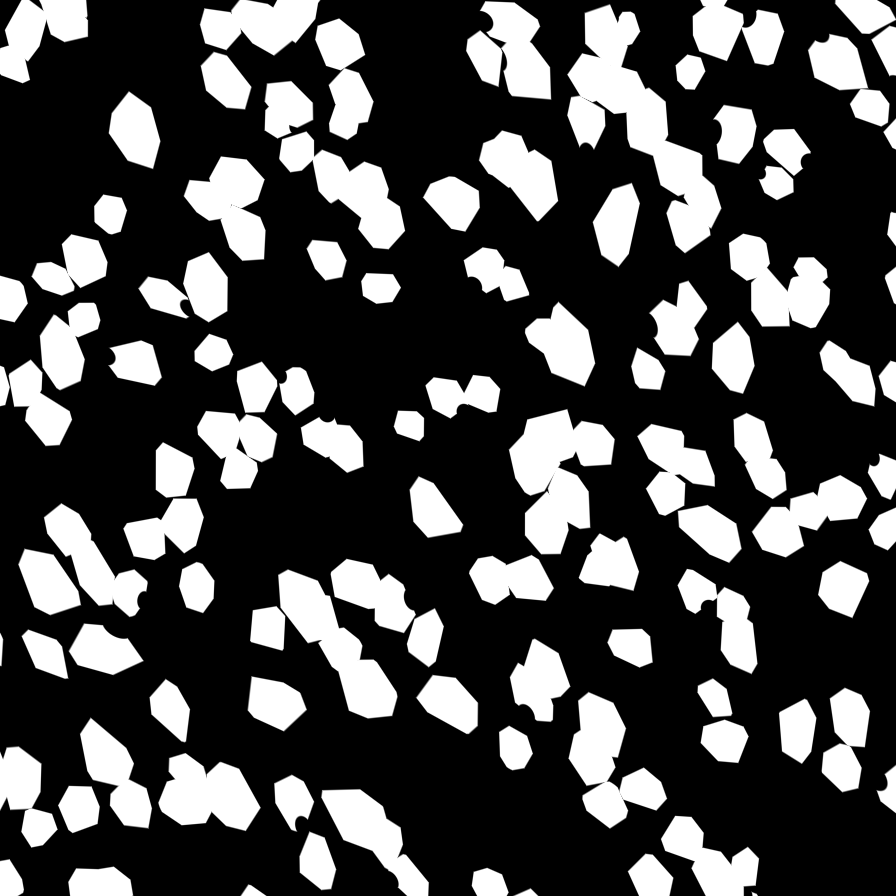
Write a three.js fragment shader that draws this pattern.

```glsl
// Scattered white angular grains on black, leaning from upper left to lower right.
// Each cell of a jittered grid may hold one grain: a stretched, irregular polygon
// made of half planes. Layered sines thin the grid out into clumps and gaps.
varying vec2 vUv;

const float TAU = 6.2831853;
const float CELLS = 16.0;        // grid cells across the canvas
const float EDGE = 0.0008;       // half width of the soft edge
const vec3 GROUND = vec3(0.0);
const vec3 GRAIN = vec3(1.0);

// Two random values from a cell and a salt
vec2 hash2(vec2 cell, float salt) {
  vec3 p = fract(vec3(cell.xyx + salt * 7.31) * vec3(0.1031, 0.1030, 0.0973));
  p += dot(p, p.yzx + 33.33);
  return fract((p.xx + p.yz) * p.zy);
}

// Chance that a place holds a grain
float density(vec2 p, float mean, float swing) {
  float waves = sin(p.x * 17.0 + 3.0 * sin(p.y * 9.0))
              + sin(p.y * 21.0 - p.x * 8.0 + 2.0 * sin(p.x * 13.0));
  return mean + swing * waves;
}

// Irregular convex polygon of about unit radius, corners trimmed by a circle
float polygon(vec2 q, vec2 cell) {
  float d = length(q) - 1.18;
  for (int k = 0; k < 7; k++) {
    vec2 r = hash2(cell, 10.0 + float(k));
    float a = TAU * (float(k) + 0.6 * (r.x - 0.5)) / 7.0;
    d = max(d, dot(q, vec2(cos(a), sin(a))) - mix(0.72, 1.1, r.y));
  }
  return d;
}

// Round notch cut into the rim of some grains
float notch(float d, vec2 q, vec2 cell, float share) {
  vec2 r = hash2(cell, 4.0);
  float a = TAU * r.x;
  float bite = 0.42 - length(q - 1.05 * vec2(cos(a), sin(a)));
  return r.y < share ? max(d, bite) : d;
}

// Signed distance to the grain of one cell, in canvas units
float grain(vec2 p, vec2 cell) {
  vec2 center = (cell + hash2(cell, 1.0)) / CELLS;
  vec2 shape = hash2(cell, 2.0);
  vec2 turn = hash2(cell, 3.0);
  float halfWidth = mix(0.017, 0.028, shape.x);
  float stretch = mix(1.1, 1.7, shape.y);
  float tilt = 0.45 + 0.75 * (turn.x + turn.y - 1.0);

  // Long axis points down and to the right
  vec2 axis = vec2(sin(tilt), -cos(tilt));
  vec2 offset = p - center;
  vec2 q = vec2(dot(offset, vec2(-axis.y, axis.x)),
                dot(offset, axis) / stretch) / halfWidth;
  return notch(polygon(q, cell), q, cell, 0.2) * halfWidth;
}

// Union of the grains in the cells around a point
float grainField(vec2 p) {
  vec2 home = floor(p * CELLS);
  float d = 1.0;
  for (int j = -1; j <= 1; j++) {
    for (int i = -1; i <= 1; i++) {
      vec2 cell = home + vec2(float(i), float(j));
      float chance = density((cell + 0.5) / CELLS, 0.67, 0.22);
      if (hash2(cell, 5.0).x < chance) d = min(d, grain(p, cell));
    }
  }
  return d;
}

void main() {
  float cover = 1.0 - smoothstep(-EDGE, EDGE, grainField(vUv));
  gl_FragColor = vec4(mix(GROUND, GRAIN, cover), 1.0);
}
```
